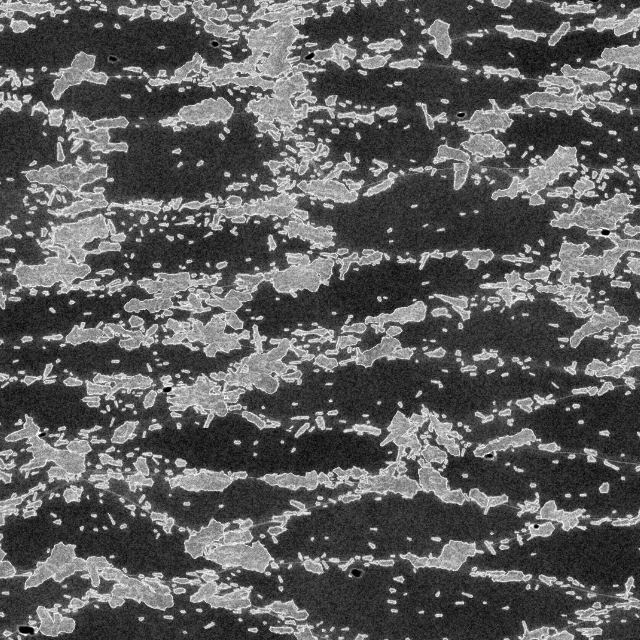
Write a WebGL 2 fragment shader that draws this texture.

```glsl
#version 300 es
precision highp float;

uniform vec2 u_resolution;
out vec4 fragColor;

vec2 hash2(vec2 p) {
    vec3 q = fract(p.xyx * vec3(0.1031, 0.1030, 0.0973));
    q += dot(q, q.yzx + 33.33);
    return fract((q.xx + q.yz) * q.zy);
}

mat2 rotation(float a) {
    return mat2(cos(a), -sin(a), sin(a), cos(a));
}

// Layered sines, roughly -1 to 1
float ripple(vec2 p) {
    float sum = 0.0, amp = 0.5;
    for (int i = 0; i < 4; i++) {
        p = mat2(0.8, 0.6, -0.6, 0.8) * p * 1.7 + 1.3;
        sum += amp * sin(p.x + 1.5 * sin(p.y));
        amp *= 0.6;
    }
    return sum;
}

// Cellular noise: nearest distance, second distance, cell value
vec3 cellular(vec2 p) {
    vec2 base = floor(p);
    vec3 res = vec3(9.0, 9.0, 0.0);
    for (int j = -1; j <= 1; j++)
    for (int i = -1; i <= 1; i++) {
        vec2 cell = base + vec2(i, j);
        vec2 h = hash2(cell + 41.0);
        float d = length(cell + h - p);
        if (d < res.x) res = vec3(d, res.x, h.x);
        else res.y = min(res.y, d);
    }
    return res;
}

// Flat matrix grains, stretched along x
vec3 matrixGrain(vec2 p) {
    return cellular(p * vec2(2.3, 10.0) + 3.0);
}

// Closeness to a grain boundary, with patchy width
float bandAt(vec2 p) {
    vec3 g = matrixGrain(p);
    return 1.0 - smoothstep(0.04, 0.31 + 0.2 * ripple(p * 3.5 + 5.0), g.y - g.x);
}

// Distance to tapered angular shards scattered on one grid
float shards(vec2 p, float level) {
    vec2 freq = vec2(12.0, 27.0) * pow(1.9, level);
    vec2 base = floor(p * freq);
    float best = 1.0;
    for (int j = -1; j <= 1; j++)
    for (int i = -1; i <= 1; i++) {
        vec2 cell = base + vec2(i, j);
        vec2 seed = cell + 57.0 * level;
        vec2 center = (cell + hash2(seed + 11.0)) / freq;
        vec2 h = hash2(seed + 23.0), k = hash2(seed + 71.0);
        float band = bandAt(center);
        float chance = level > 2.5 ? 0.035 + 0.22 * sqrt(band) : (0.66 - 0.17 * level) * band;
        if (h.x > chance) continue;
        float turn = 2.0 * k.x - 1.0;
        vec2 q = rotation(turn * turn * turn * 1.4) * (p - center);
        vec2 size = vec2(0.22 + 0.42 * h.y, 0.11 + 0.34 * k.y) / freq;
        if (level > 2.5) size *= 0.4 + 0.7 * fract(k.x * 17.0);
        float taper = max(1.0 + (1.6 * h.y - 0.8) * q.x / size.x, 0.1);
        best = min(best, max(abs(q.x) + 0.7 * abs(q.y) - size.x, abs(q.y) - size.y * taper));
    }
    return best;
}

// Distance to sparse rounded pores
float pores(vec2 p) {
    vec2 freq = vec2(5.0, 7.0);
    vec2 base = floor(p * freq);
    float best = 1.0;
    for (int j = -1; j <= 1; j++)
    for (int i = -1; i <= 1; i++) {
        vec2 cell = base + vec2(i, j);
        vec2 center = (cell + hash2(cell + 131.0)) / freq;
        vec2 h = hash2(cell + 173.0);
        if (h.x > 0.15 + 0.5 * bandAt(center)) continue;
        vec2 q = rotation(h.x - 0.2) * (p - center);
        best = min(best, length(q * vec2(0.6, 1.0)) - 0.003 - 0.01 * pow(h.y, 8.0));
    }
    return best;
}

void main() {
    float pixel = 1.0 / min(u_resolution.x, u_resolution.y);
    vec2 uv = gl_FragCoord.xy * pixel;
    vec2 p = uv + 0.016 * vec2(ripple(uv * 3.0), ripple(uv * 4.0 + 7.0));

    // Dark matrix with faint boundary lines
    vec3 g = matrixGrain(p);
    float band = bandAt(p);
    float shade = 0.175 + 0.05 * (g.z - 0.5) + 0.06 * band + 0.03 * ripple(p * 9.0);
    float line = 1.0 - smoothstep(0.0, 0.025, g.y - g.x);
    shade += 0.2 * line * smoothstep(-0.3, 0.4, ripple(p * 5.0));

    // Grey islands with bright rims, coarse to fine
    float body = 0.57 + 0.09 * ripple(p * 14.0);
    float covered = 0.0;
    for (int i = 0; i < 4; i++) {
        float level = float(i), scale = pow(1.9, -level);
        float d = shards(p, level) + 0.005 * scale * ripple(p * 80.0 + 19.0 * level);
        float inside = 1.0 - smoothstep(-pixel, pixel, d);
        float rim = exp(-pow(d / 0.0015, 2.0)) * (1.0 - 0.55 * covered);
        shade += 0.09 * exp(-max(d, 0.0) / 0.005) * (1.0 - covered) * (1.0 - inside);
        shade = mix(shade, body, inside);
        shade = mix(shade, 0.88, 0.88 * rim);
        covered = max(covered, inside);
    }

    // Black pores with a thin glowing lip
    float pore = pores(p) + 0.003 * ripple(p * 60.0);
    shade += 0.2 * exp(-pow((pore - 0.0015) / 0.0015, 2.0));
    shade = mix(shade, 0.01, 1.0 - smoothstep(-pixel, pixel, pore));

    // Fine sensor grain from two cell sizes
    vec3 fine = cellular(uv * 430.0), coarse = cellular(rotation(0.6) * uv * 260.0);
    float speckle = 0.45 * (fine.z - 0.5) + 0.3 * (coarse.z - 0.5) + 0.4 * (0.43 - fine.x);
    shade += speckle * (0.22 + 0.1 * smoothstep(0.1, 0.5, shade)) * step(0.0, pore);
    fragColor = vec4(vec3(clamp(shade, 0.0, 1.0)), 1.0);
}
```
